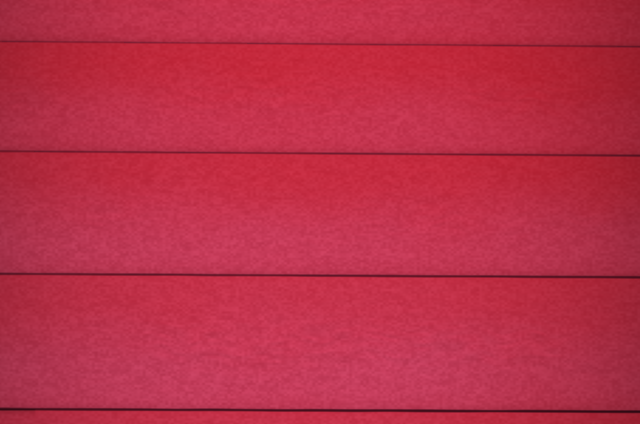
Reproduce this texture procedurally as a Shadertoy shader.

```glsl
// Red painted clapboard siding: wide boards, thin soft seams, faint wrinkled grain.

const vec3 RED = vec3(0.760, 0.150, 0.220);    // upper part of a board
const vec3 PINK = vec3(0.765, 0.235, 0.355);   // weathered lower part
const vec3 SEAM = vec3(0.300, 0.060, 0.120);
const float FIRST_SEAM = 0.104;     // depth of the first seam below the top
const float BOARD_HEIGHT = 0.243;   // height term of the seam spacing
const float BOARD_GROWTH = 0.015;   // boards get taller toward the bottom
const float SEAM_HALF = 0.0024;
const float SEAM_BLUR = 0.0026;
const float GRAIN = 0.060;
const float WRINKLE = 0.050;
const float VIGNETTE = 0.19;

float hash(vec2 p) {
    vec3 q = fract(vec3(p.xyx) * 0.1031);
    q += dot(q, q.yzx + 33.33);
    return fract((q.x + q.y) * q.z);
}

float noise(vec2 p) {
    vec2 i = floor(p), f = fract(p);
    f = f * f * (3.0 - 2.0 * f);
    return mix(mix(hash(i), hash(i + vec2(1, 0)), f.x),
               mix(hash(i + vec2(0, 1)), hash(i + vec2(1, 1)), f.x), f.y);
}

float fbm(vec2 p) {
    float sum = 0.0, amp = 0.5;
    for (int i = 0; i < 4; i++) {
        sum += amp * noise(p);
        p = p * 2.03 + 17.3;
        amp *= 0.5;
    }
    return sum;
}

// Board coordinate: the integer part counts boards, the fraction runs down one.
float boardCoord(float depth) {
    float disc = BOARD_HEIGHT * BOARD_HEIGHT + 4.0 * BOARD_GROWTH * (depth - FIRST_SEAM);
    return (sqrt(max(disc, 0.0)) - BOARD_HEIGHT) / (2.0 * BOARD_GROWTH);
}

void mainImage(out vec4 fragColor, in vec2 fragCoord) {
    vec2 uv = fragCoord / iResolution.xy;
    vec2 p = fragCoord / iResolution.y + 10.0;
    float px = 1.0 / iResolution.y;
    float depth = 1.0 - uv.y;

    // Slightly tilted boards
    float tilt = mix(0.013, 0.006, depth) * (uv.x - 0.5);
    float u = boardCoord(depth - tilt);
    float id = floor(u), f = u - id;
    float height = BOARD_HEIGHT + 2.0 * BOARD_GROWTH * u;
    float below = f * height, above = (1.0 - f) * height;

    // Paint: saturated at the top of a board, chalky pink lower down
    float cloud = fbm(p * vec2(3.0, 7.0) + id * 5.0) - 0.47;
    float chalk = 0.10 + 0.48 * smoothstep(0.15, 0.75, f + 0.2 * cloud);
    chalk += 0.40 * smoothstep(0.15, 0.75, depth) + 0.25 * cloud;
    chalk -= 0.28 * smoothstep(0.55, 1.0, uv.x);
    chalk -= 0.10 * smoothstep(0.85, 1.0, f);
    vec3 col = mix(RED, PINK, clamp(chalk, 0.0, 1.0));

    // Fine speckle of the paint surface, chalkier where the paint is worn
    float speckle = noise(p * vec2(150.0, 190.0)) + 0.5 * noise(p * vec2(70.0, 120.0)) - 0.75;
    col *= 1.0 + GRAIN * speckle * mix(0.7, 1.3, clamp(chalk, 0.0, 1.0));
    col.gb += 0.030 * speckle;

    // Short wavy wrinkles in a narrow band along mid board
    float bend = noise(p * vec2(16.0, 10.0) + id * 3.0);
    float fibre = noise(vec2(p.x * 26.0, p.y * 120.0 + bend * 3.0));
    float band = exp(-pow((f - 0.52) / 0.15, 2.0));
    float patches = smoothstep(0.30, 0.70, noise(p * vec2(4.0, 5.0) + id * 11.0));
    float lower = mix(0.5, 1.0, smoothstep(0.5, 0.8, depth));
    col *= 1.0 + WRINKLE * (fibre - 0.5) * (0.4 + 1.2 * band * patches * lower);

    // Soft crimson shade over each seam, and a thin redder lip beneath it
    col *= 1.0 - 0.13 * exp(-above / 0.010);
    col = mix(col, RED, 0.35 * exp(-below / 0.012));

    // Dark seam with a blurred edge, heavier toward the bottom and the right
    float ragged = 0.85 + 0.3 * noise(vec2(p.x * 12.0, id * 9.0));
    float halfWidth = SEAM_HALF * mix(0.75, 1.20, depth) * ragged;
    float blur = max(px, SEAM_BLUR);
    float seam = 1.0 - smoothstep(-blur, blur, min(below, above) - halfWidth);
    float strength = mix(0.50, 0.95, depth) + 0.12 * (uv.x - 0.5);
    col = mix(col, SEAM * mix(1.30, 0.75, depth), seam * strength);

    // Butt joint in the lowest board, near the left edge
    float joint = step(2.5, id) * (1.0 - smoothstep(0.055 - px, 0.055 + px, uv.x));
    col *= 1.0 - 0.25 * joint * exp(-below / 0.006);

    // Light falls off toward the sides and corners
    vec2 c = (uv - vec2(0.48, 0.48)) * 2.0;
    float falloff = pow(abs(c.x), 2.8) + 0.20 * c.y * c.y * abs(c.x);
    col *= 1.02 - VIGNETTE * falloff;

    fragColor = vec4(clamp(col, 0.0, 1.0), 1.0);
}
```
